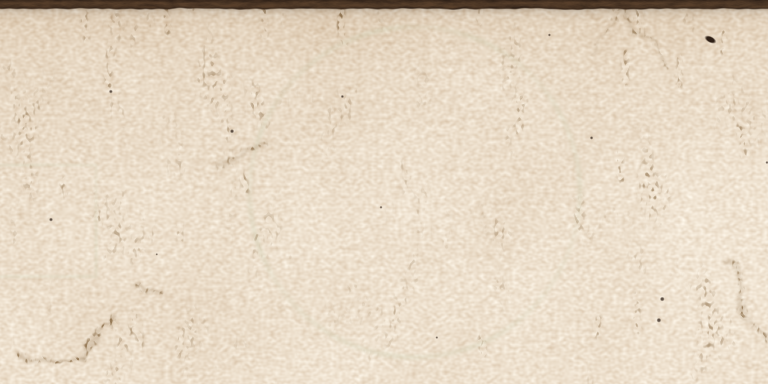
Write a Shadertoy shader that draws this texture.

```glsl
// Aged cream paper with fibrous grain, brown foxing, stains and a dark top border.

const vec3 CREAM = vec3(0.943, 0.895, 0.826);
const vec3 TONE_STEP = vec3(0.056, 0.077, 0.097);
const vec3 FOXING = vec3(0.52, 0.40, 0.25);
const vec3 FADED_INK = vec3(0.80, 0.81, 0.70);
const vec3 DARK_BROWN = vec3(0.18, 0.125, 0.09);
const vec3 WARM_BROWN = vec3(0.34, 0.245, 0.165);

vec2 hash22(vec2 p) {
    vec3 q = fract(vec3(p.xyx) * vec3(0.1031, 0.1030, 0.0973));
    q += dot(q, q.yzx + 33.33);
    return fract((q.xx + q.yz) * q.zy);
}

float cornerSlope(vec2 cell, vec2 offset) {
    return dot(hash22(cell) * 2.0 - 1.0, offset);
}

float gradientNoise(vec2 p) {
    vec2 i = floor(p), f = fract(p);
    vec2 u = f * f * f * (f * (f * 6.0 - 15.0) + 10.0);
    vec2 e = vec2(0.0, 1.0);
    return mix(mix(cornerSlope(i, f), cornerSlope(i + e.yx, f - e.yx), u.x),
               mix(cornerSlope(i + e.xy, f - e.xy), cornerSlope(i + e.yy, f - e.yy), u.x), u.y);
}

float fbm(vec2 p) {
    float sum = 0.0, amp = 1.0;
    for (int i = 0; i < 4; i++) {
        sum += amp * gradientNoise(p);
        p = p * 2.03 + 17.3;
        amp *= 0.55;
    }
    return sum;
}

float segmentDist(vec2 p, vec2 a, vec2 b) {
    vec2 d = b - a;
    return length(p - a - d * clamp(dot(p - a, d) / dot(d, d), 0.0, 1.0));
}

float softLine(float d, float width) {
    return exp(-d * d / (width * width));
}

float boxDist(vec2 p, vec2 halfSize) {
    vec2 d = abs(p) - halfSize;
    return length(max(d, 0.0)) + min(max(d.x, d.y), 0.0);
}

// Paper tone: 0 is cream, 1 is beige, 2 is tan
float paperTone(vec2 p) {
    float tone = 0.12 + 0.28 * smoothstep(0.25, 0.85, p.y) + 0.6 * smoothstep(0.78, 1.0, p.y);
    tone += 0.2 * (1.0 - 0.5 * p.x) + 0.4 * fbm(p * 3.0 + 4.0);
    tone += 1.3 * gradientNoise(p * vec2(84.0, 112.0));
    tone += 0.75 * gradientNoise(p * vec2(42.0, 58.0) + 9.0);
    return tone;
}

// Creases and tide marks, bent by noise
float stainLines(vec2 p) {
    vec2 q = p + 0.035 * vec2(fbm(p * 9.0), fbm(p * 9.0 + 31.0));
    float s = softLine(segmentDist(q, vec2(0.05, 0.08), vec2(0.21, 0.07)), 0.007);
    s += softLine(segmentDist(q, vec2(0.21, 0.07), vec2(0.29, 0.18)), 0.007);
    s += 0.8 * softLine(segmentDist(q, vec2(0.34, 0.26), vec2(0.42, 0.23)), 0.006);
    s += 0.8 * softLine(segmentDist(q, vec2(0.56, 0.57), vec2(0.68, 0.63)), 0.008);
    s += 0.7 * softLine(segmentDist(q, vec2(1.64, 0.97), vec2(1.73, 0.82)), 0.006);
    s += 0.5 * softLine(segmentDist(q, vec2(1.62, 0.97), vec2(1.54, 0.86)), 0.005);
    s += 0.9 * softLine(segmentDist(q, vec2(1.89, 0.32), vec2(1.95, 0.18)), 0.007);
    s += 0.7 * softLine(segmentDist(q, vec2(1.95, 0.18), vec2(2.02, 0.09)), 0.006);
    return s;
}

// Short vertical runs of foxing
float drips(vec2 p) {
    float s = 0.0;
    for (int i = 0; i < 22; i++) {
        vec2 r = hash22(vec2(float(i) * 7.1, 3.0));
        vec2 c = r * vec2(2.0, 1.0);
        float len = 0.03 + 0.08 * fract(r.x * 13.0);
        float bend = 0.02 * gradientNoise(vec2(p.y * 14.0, float(i)));
        s += softLine(segmentDist(p + vec2(bend, 0.0), c, c + vec2(0.0, len)), 0.009);
    }
    return s;
}

// Small dark spots plus one torn fleck at the upper right
float darkSpots(vec2 p, float px) {
    float s = 0.0;
    for (int i = 0; i < 12; i++) {
        vec2 r = hash22(vec2(float(i) * 5.3, 41.0));
        float radius = mix(0.0015, 0.0045, fract(r.y * 17.0));
        s = max(s, 0.75 * smoothstep(px, -px, length(p - r * vec2(2.0, 0.95)) - radius));
    }
    vec2 q = p - vec2(1.85, 0.897);
    float fleck = length(q * vec2(0.6, 1.0) + vec2(0.0, 0.35 * q.x)) - 0.0075;
    return max(s, smoothstep(px, -px, fleck));
}

void mainImage(out vec4 fragColor, in vec2 fragCoord) {
    vec2 p = fragCoord / iResolution.y;
    float px = 1.0 / iResolution.y;
    vec3 color = CREAM - TONE_STEP * paperTone(p);

    // Faded ring and frame
    float ring = abs(length(p - vec2(1.08, 0.5)) - 0.43);
    float frame = abs(boxDist(p - vec2(0.07, 0.425), vec2(0.18, 0.145)));
    float worn = 0.5 + 0.6 * gradientNoise(p * 7.0);
    color = mix(color, FADED_INK, 0.4 * worn * (softLine(ring, 0.008) + softLine(frame, 0.005)));

    // Foxing specks gathered in upright clusters
    float fine = smoothstep(0.02, 0.4, gradientNoise(p * vec2(95.0, 65.0) + 5.0));
    float cluster = smoothstep(0.1, 0.75, fbm(p * vec2(8.0, 3.5) + 12.0));
    float foxing = fine * (0.6 * cluster + 0.55 * drips(p));
    foxing += (0.2 + 0.7 * fine) * stainLines(p);
    color = mix(color, FOXING, min(foxing, 0.8));
    color = mix(color, DARK_BROWN, darkSpots(p, px));

    // Ragged dark border along the top
    float edge = 0.977 + 0.006 * gradientNoise(vec2(p.x * 7.0, 2.0))
               + 0.004 * gradientNoise(vec2(p.x * 31.0, 8.0));
    float below = edge - p.y;
    color *= 1.0 - 0.16 * exp(-max(below, 0.0) * 90.0);
    float streak = 0.5 + 0.9 * fbm(p * vec2(22.0, 90.0));
    float core = smoothstep(0.0, 0.008, -below) * smoothstep(1.0, 0.991, p.y);
    vec3 border = mix(DARK_BROWN, WARM_BROWN, clamp(streak * 0.6 + core * 0.5, 0.0, 1.0));
    color = mix(color, border, smoothstep(px, -px, below));

    fragColor = vec4(clamp(color, 0.0, 1.0), 1.0);
}
```
